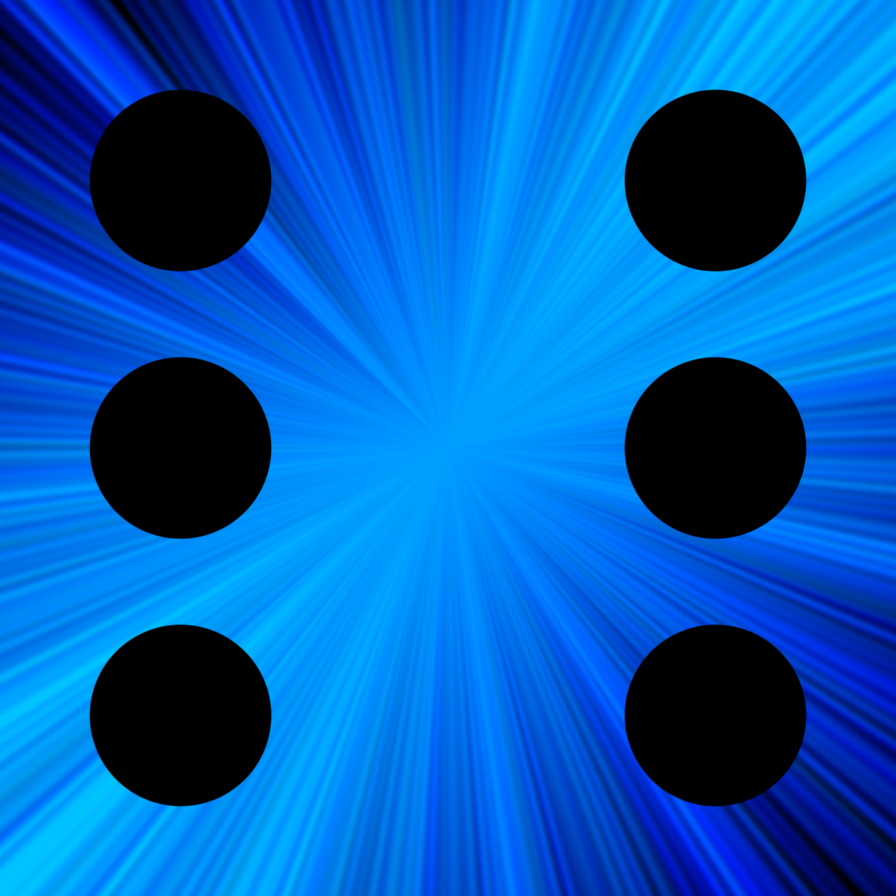
A Shadertoy shader for this background:

```glsl
const float TAU = 6.2831853;
const float DOT_SPACING = 0.2985;
const float DOT_RADIUS = 0.1013;
const vec3 DOT_COLOR = vec3(0.0);

const float CENTER_TINT = 0.62;    // green relative to blue at the hub
const float TINT_FALL = 0.38;
const float TINT_SWING = 0.41;     // difference between the two diagonals
const float TINT_STREAK = 0.11;
const float LIGHT_FALL = 0.56;
const float LIGHT_SWING = 0.60;
const float STREAK_BRIGHT = 0.12;  // streak contrast on the bright diagonal
const float STREAK_DARK = 0.40;    // streak contrast on the dark diagonal

const int WAVES = 18;
const float FIRST_WAVE = 11.0;
const float WAVE_GROWTH = 1.2;

const int BEAMS = 8;
const float BEAM_DEGREES[BEAMS] = float[BEAMS](
    0.0, 88.0, 108.0, 137.0, 154.0, -35.0, -60.0, -91.0);
const float BEAM_WIDTH = 0.038;
const float BEAM_DEPTH = 0.42;

float hash(float n) {
    return fract(sin(n * 12.9898) * 43758.547);
}

// Whole-number frequencies keep the rays seamless around the circle.
// Waves finer than a pixel fade out near the hub.
float rays(float angle, float pixelAngle, float seed) {
    float sum = 0.0;
    float wave = FIRST_WAVE;
    for (int i = 0; i < WAVES; i++) {
        float frequency = floor(wave);
        float blur = frequency * pixelAngle;
        float phase = TAU * hash(float(i) + seed);
        sum += sin(frequency * angle + phase) * exp(-0.5 * blur * blur);
        wave *= WAVE_GROWTH;
    }
    return sum / sqrt(0.5 * float(WAVES));
}

// Soft dark beams at the strongest shadow directions
float darkBeams(float angle) {
    float sum = 0.0;
    for (int i = 0; i < BEAMS; i++) {
        float turn = angle - radians(BEAM_DEGREES[i]);
        float offset = 2.0 * sin(0.5 * turn) / BEAM_WIDTH;
        sum += exp(-offset * offset);
    }
    return sum;
}

vec3 burst(vec2 p, float pixel) {
    float radius = max(length(p), 0.5 * pixel);
    float angle = atan(p.y, p.x + 1e-6);
    float diagonal = 2.0 * p.x * p.y / (radius * radius);
    float shade = 0.5 - 0.5 * diagonal;

    float coarse = rays(angle, pixel / radius, 3.0);
    float detail = rays(angle, pixel / radius, 71.0);
    float beam = darkBeams(angle) * radius;

    float tint = CENTER_TINT - radius * (TINT_FALL - TINT_SWING * diagonal);
    tint += radius * TINT_STREAK * coarse - 0.22 * beam;

    float light = 1.0 - radius * radius * (LIGHT_FALL - LIGHT_SWING * diagonal);
    float contrast = mix(STREAK_BRIGHT, STREAK_DARK, shade * shade);
    light += radius * contrast * (0.5 * coarse + 0.8 * detail);
    light -= BEAM_DEPTH * beam * shade;

    light = clamp(light, 0.01, 1.04);
    tint = clamp(tint, 0.08, 0.73);
    return vec3(0.0, tint * light, min(light, 1.0));
}

// Two columns of three dots
float dotDistance(vec2 p) {
    float row = clamp(floor(p.y / DOT_SPACING + 0.5), -1.0, 1.0);
    vec2 local = vec2(abs(p.x) - DOT_SPACING, p.y - row * DOT_SPACING);
    return length(local) - DOT_RADIUS;
}

void mainImage(out vec4 fragColor, in vec2 fragCoord) {
    float pixel = 1.0 / min(iResolution.x, iResolution.y);
    vec2 p = (fragCoord - 0.5 * iResolution.xy) * pixel;

    vec3 color = burst(p, pixel);
    float dotMask = 1.0 - smoothstep(-pixel, pixel, dotDistance(p));
    color = mix(color, DOT_COLOR, dotMask);
    fragColor = vec4(color, 1.0);
}
```
